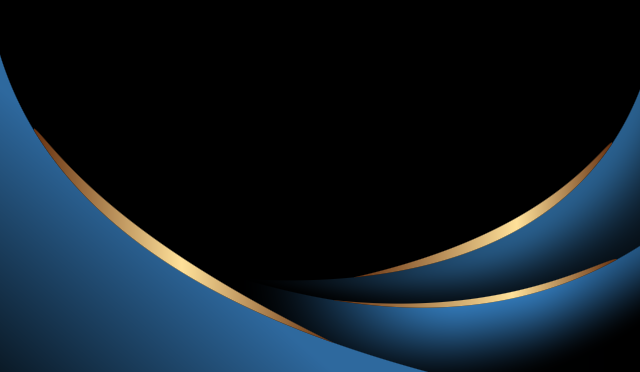
Give the GLSL for this background, as a Shadertoy shader.

```glsl
// Black backdrop with sweeping blue bands trimmed by tapering gold ribbons.

// Height of a cubic Bezier at x; its control points must advance in x.
float curveHeight(vec2 a, vec2 b, vec2 c, vec2 d, float x) {
    float t = 0.5, stride = 0.25;
    vec2 point = a;
    for (int i = 0; i < 20; i++) {
        float s = 1.0 - t;
        point = s * s * s * a + 3.0 * s * s * t * b + 3.0 * s * t * t * c + t * t * t * d;
        t += point.x < x ? stride : -stride;
        stride *= 0.5;
    }
    return point.y;
}

// Antialiased coverage of the area below an edge.
float below(float depth) {
    return clamp(depth / max(fwidth(depth), 1e-5) + 0.5, 0.0, 1.0);
}

// Gold strip lying on an edge, thin at the tail and fuller toward the tip.
void drawRibbon(inout vec3 color, vec2 p, float edge, float tail, float tip,
                float thickness, float shine) {
    float u = clamp((p.x - tail) / (tip - tail), 0.0, 1.0);
    float top = edge + thickness * u * sqrt(1.0 - u);
    float glow = u < shine ? u / shine : (1.0 - u) / (1.0 - shine);
    vec3 gold = mix(vec3(0.40, 0.19, 0.06), vec3(1.0, 0.88, 0.60), glow);
    float coverage = below(top - p.y) * (1.0 - below(edge - p.y));
    color = mix(color, gold, coverage * step(0.001, u * (1.0 - u)));
}

void mainImage(out vec4 fragColor, in vec2 fragCoord) {
    vec2 p = fragCoord / iResolution.xy;
    vec3 color = vec3(0.0);

    // Edges of the three bands
    float upperEdge = curveHeight(vec2(0.365, 0.252), vec2(0.625, 0.219),
                                  vec2(0.901, 0.321), vec2(1.0, 0.759), p.x);
    float lowerEdge = curveHeight(vec2(0.365, 0.257), vec2(0.560, 0.156),
                                  vec2(0.788, 0.107), vec2(1.0, 0.339), p.x);
    float leftEdge = curveHeight(vec2(0.0, 0.853), vec2(0.091, 0.342),
                                 vec2(0.417, 0.114), vec2(0.684, -0.007), p.x);

    // Upper right band, darkening toward the band beneath it
    float across = clamp((upperEdge - p.y) / max(upperEdge - lowerEdge, 0.01), 0.0, 1.0);
    float light = (1.0 - 0.85 * smoothstep(0.0, 1.1, across)) * smoothstep(0.37, 0.85, p.x);
    vec3 upperBlue = vec3(0.16, 0.37, 0.55) * light;
    color = mix(color, upperBlue, below(upperEdge - p.y) * step(0.365, p.x));
    drawRibbon(color, p, upperEdge, 0.553, 0.957, 0.089, 0.63);

    // Lower right band, brightest just under its ribbon
    float fade = 1.0 - smoothstep(-0.04, 0.25 - 0.03 * p.x, lowerEdge - p.y);
    float reach = smoothstep(0.37, 0.73, p.x) * (1.0 - 0.25 * smoothstep(0.82, 1.0, p.x));
    vec3 lowerBlue = vec3(0.20, 0.48, 0.73) * (0.06 * (1.0 - p.x) + fade) * reach;
    color = mix(color, lowerBlue, below(lowerEdge - p.y) * step(0.365, p.x));
    drawRibbon(color, p, lowerEdge, 0.521, 0.964, 0.047, 0.63);

    // Left band, lit away from the corner
    float lit = clamp(1.92 * p.x + 1.31 * p.y, 0.0, 1.0);
    vec3 leftBlue = mix(vec3(0.04, 0.10, 0.15), vec3(0.18, 0.41, 0.62), lit);
    color = mix(color, leftBlue, below(leftEdge - p.y));
    drawRibbon(color, p, leftEdge, 0.521, 0.052, 0.112, 0.505);

    fragColor = vec4(color, 1.0);
}
```
